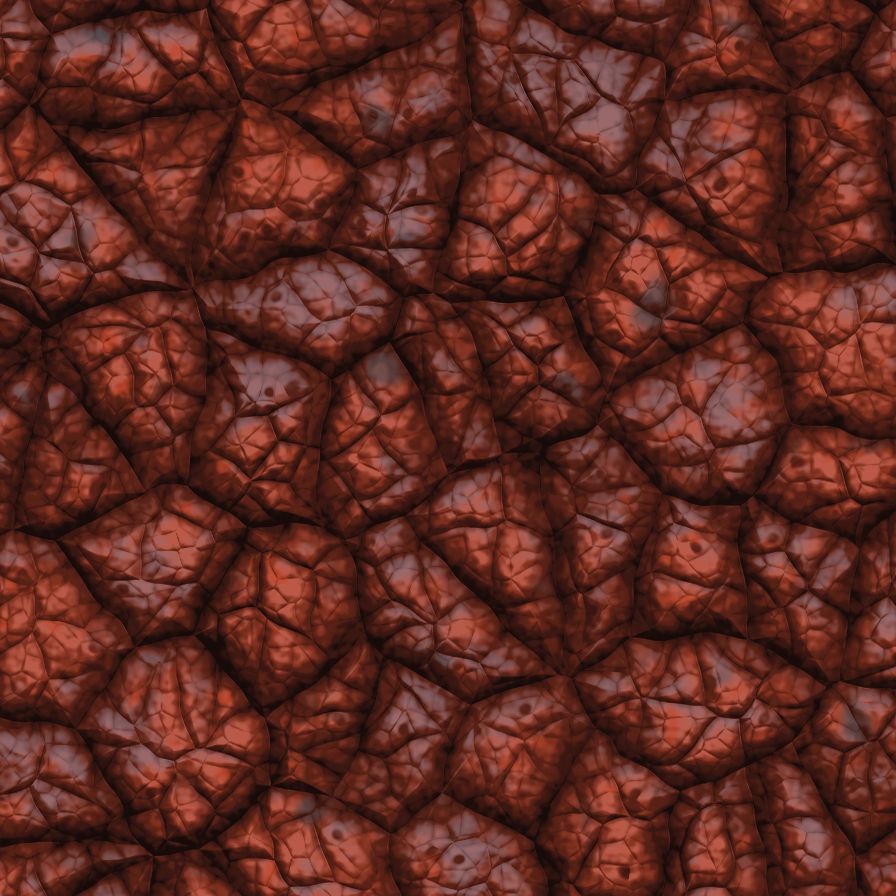
Reproduce this texture procedurally as a WebGL 1 fragment shader.

```glsl
precision highp float;
// Rust-red knobbly crust: wide lobes split into lumps, lumps split into grains.
// Three nested, warped cell patterns form a height field, lit from above and
// coloured by tone, with a blue-grey bloom on the exposed tops.

uniform vec2 u_resolution;

vec2 hash2(vec2 p) {
  vec3 a = fract(p.xyx * vec3(0.1031, 0.1030, 0.0973));
  a += dot(a, a.yzx + 33.33);
  return fract((a.xx + a.yz) * a.zy);
}

float gradientNoise(vec2 p) {
  vec2 i = floor(p), f = fract(p);
  vec2 u = f * f * f * (f * (f * 6.0 - 15.0) + 10.0);
  vec2 e = vec2(1.0, 0.0);
  float a = dot(hash2(i) * 2.0 - 1.0, f);
  float b = dot(hash2(i + e) * 2.0 - 1.0, f - e);
  float c = dot(hash2(i + e.yx) * 2.0 - 1.0, f - e.yx);
  float d = dot(hash2(i + 1.0) * 2.0 - 1.0, f - 1.0);
  return mix(mix(a, b, u.x), mix(c, d, u.x), u.y);
}

// x: distance to the cell centre, y: gap to the next cell, zw: cell id
vec4 cells(vec2 p) {
  vec2 i = floor(p), f = fract(p), id = vec2(0.0);
  float nearest = 9.0, second = 9.0;
  for (int y = -1; y <= 1; y++) {
    for (int x = -1; x <= 1; x++) {
      vec2 o = vec2(float(x), float(y));
      vec2 h = hash2(i + o + 50.0);
      float d = length(o + h - f);
      if (d < nearest) {
        second = nearest;
        nearest = d;
        id = h;
      } else {
        second = min(second, d);
      }
    }
  }
  return vec4(nearest, second - nearest, id);
}

float dome(float gap) {
  return 1.0 - exp(-4.0 * gap);
}

// x: height, y: openness (0 in creases, 1 on tops), z: pore darkness
vec3 crust(vec2 p) {
  vec2 q = p + 0.028 * vec2(gradientNoise(p * 6.0), gradientNoise(p * 6.0 + 31.0));
  q += 0.011 * vec2(gradientNoise(p * 21.0 + 7.0), gradientNoise(p * 21.0 + 57.0));

  // Each level is shifted by its parent's id, so it stays inside the parent
  vec4 lobe = cells(q * 6.5);
  vec4 lump = cells(q * 16.0 + lobe.zw * 40.0);
  vec4 grain = cells(q * 40.0 + lump.zw * 30.0);
  float l = dome(lobe.y), m = dome(lump.y), g = dome(grain.y);

  float lumpiness = mix(0.5, 1.0, smoothstep(-0.3, 0.15, gradientNoise(p * 3.5 + 11.0)));
  float height = 0.030 * l + l * lumpiness * (0.014 * m + 0.0028 * m * g);
  height += 0.003 * gradientNoise(p * 85.0);

  float open = 0.44 * l + 0.38 * mix(0.65, m, lumpiness) + 0.18 * g;
  float pore = step(0.86, grain.z) * (1.0 - smoothstep(0.15, 0.4, grain.x));
  return vec3(height, open, pore * l * m);
}

void main() {
  vec2 p = gl_FragCoord.xy / min(u_resolution.x, u_resolution.y) + 3.0;

  // Surface slope and light
  float e = 0.0024;
  vec3 here = crust(p);
  vec2 slope = vec2(crust(p + vec2(e, 0.0)).x, crust(p + vec2(0.0, e)).x) - here.x;
  vec3 normal = normalize(vec3(-slope / e, 1.0));
  float light = max(dot(normal, normalize(vec3(0.15, 0.5, 0.85))), 0.0);

  // Tone: openness and light, broken up by mottling and fine grit
  float mottle = gradientNoise(p * 9.0 + 3.0);
  float grit = gradientNoise(p * 65.0) + 0.7 * gradientNoise(p * 130.0);
  float tone = here.y * (0.22 + 0.85 * light) + 0.14 * mottle + 0.15 * grit;
  tone *= 1.0 - 0.65 * here.z;

  // Crease black through rust to pink
  vec3 color = mix(vec3(0.09, 0.045, 0.04), vec3(0.23, 0.09, 0.068), smoothstep(0.06, 0.27, tone));
  color = mix(color, vec3(0.35, 0.13, 0.085), smoothstep(0.27, 0.44, tone));
  color = mix(color, vec3(0.51, 0.19, 0.12), smoothstep(0.46, 0.62, tone));
  color = mix(color, vec3(0.73, 0.35, 0.28), smoothstep(0.6, 0.84, tone));

  // Blue-grey bloom in patches, strongest on slopes facing up
  float patches = gradientNoise(p * 5.0 + 19.0) + 0.6 * gradientNoise(p * 28.0 + 5.0);
  float bloom = smoothstep(-0.1, 0.45, patches + 0.35 * normal.y);
  bloom *= smoothstep(0.42, 0.68, tone);
  vec3 grey = mix(vec3(0.44, 0.34, 0.37), vec3(0.58, 0.42, 0.44), smoothstep(0.55, 0.9, tone));
  color = mix(color, grey, 0.85 * bloom);

  // Orange glints and rare teal stains
  float glint = smoothstep(0.18, 0.45, gradientNoise(p * 38.0 + 71.0)) * smoothstep(0.4, 0.65, tone);
  color = mix(color, vec3(0.76, 0.27, 0.15), 0.6 * glint * (1.0 - bloom));
  float stain = smoothstep(0.3, 0.5, gradientNoise(p * 13.0 + 43.0)) * smoothstep(0.3, 0.6, tone);
  color = mix(color, vec3(0.24, 0.27, 0.3), 0.6 * stain);

  gl_FragColor = vec4(color, 1.0);
}
```
